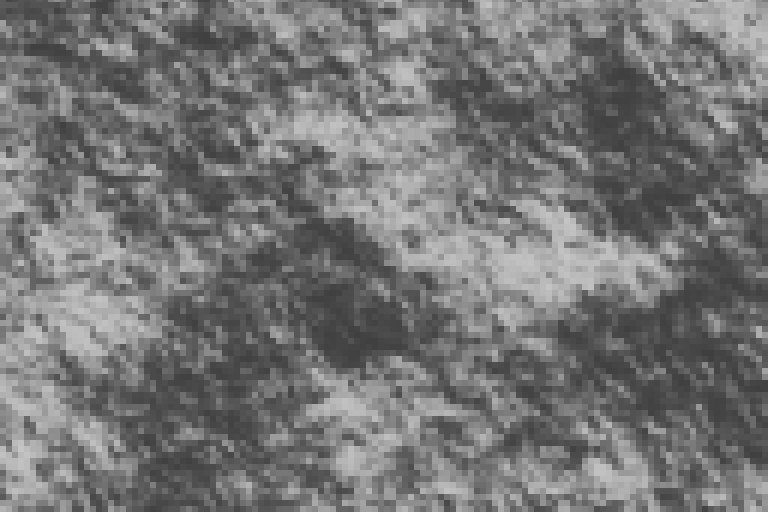
Reproduce this texture procedurally as a WebGL 2 fragment shader.

```glsl
#version 300 es
precision highp float;
// Rough grey rock in coarse square grains. Warped value noise, slightly drawn
// out along a falling diagonal, gives crumbly clumps and pits; its slope towards
// a light adds relief. A logistic curve then turns the result into grey tones.

uniform vec2 u_resolution;
out vec4 fragColor;

const float COLUMNS = 128.0;            // square grains across the canvas
const float STREAK_ANGLE = -0.62;       // direction of the diagonal, radians
const float STREAK_STRETCH = 1.25;      // length of features over their width
const float BASE_FREQUENCY = 3.6;       // coarsest lumps per canvas height
const int OCTAVES = 5;
const float GAIN = 0.93;
const float WARP_FREQUENCY = 15.0;
const float WARP_AMOUNT = 0.011;
const vec2 LIGHT_STEP = vec2(0.008, 0.018);
const float HEIGHT_WEIGHT = 0.86;
const float RELIEF_WEIGHT = 0.42;
const float GRAIN_WEIGHT = 0.45;
const float DARKEST = 0.245;
const float LIGHTEST = 0.78;
const float CONTRAST = 1.27;
const float MIDPOINT = 0.32;
const float NOISE_DEVIATION = 0.429;    // standard deviation of signedNoise

float hash(vec2 p) {
    return fract(sin(dot(p, vec2(127.1, 311.7))) * 43758.5453);
}

mat2 rotation(float angle) {
    float c = cos(angle), s = sin(angle);
    return mat2(c, s, -s, c);
}

// Value noise from -1 to 1
float signedNoise(vec2 p) {
    vec2 cell = floor(p);
    vec2 f = fract(p);
    f = f * f * (3.0 - 2.0 * f);
    float low = mix(hash(cell), hash(cell + vec2(1.0, 0.0)), f.x);
    float high = mix(hash(cell + vec2(0.0, 1.0)), hash(cell + 1.0), f.x);
    return 2.0 * mix(low, high, f.y) - 1.0;
}

// Rock height, scaled to unit deviation
float rockHeight(vec2 p) {
    vec2 warp = vec2(signedNoise(p * WARP_FREQUENCY + 17.3),
                     signedNoise(p * WARP_FREQUENCY + 61.8));
    vec2 q = rotation(-STREAK_ANGLE) * (p + WARP_AMOUNT * warp);
    q.x /= STREAK_STRETCH;
    q = q * BASE_FREQUENCY + 9.4;

    mat2 turn = 2.03 * rotation(0.9);
    float sum = 0.0, power = 0.0, amplitude = 1.0;
    for (int i = 0; i < OCTAVES; i++) {
        sum += amplitude * signedNoise(q);
        power += amplitude * amplitude;
        amplitude *= GAIN;
        q = turn * q + 5.7;
    }
    return sum / (NOISE_DEVIATION * sqrt(power));
}

// Grey tone of the square grain with this index
float grainTone(vec2 index) {
    float aspect = u_resolution.x / u_resolution.y;
    vec2 p = (index + 0.5) / COLUMNS * aspect;
    float height = rockHeight(p);
    float relief = height - rockHeight(p + LIGHT_STEP);
    float grain = 2.0 * hash(index + 3.1) - 1.0;
    float level = HEIGHT_WEIGHT * height + RELIEF_WEIGHT * relief
                + GRAIN_WEIGHT * grain;
    return mix(DARKEST, LIGHTEST, 1.0 / (1.0 + exp(-CONTRAST * (level - MIDPOINT))));
}

void main() {
    // Four samples per pixel smooth the grain borders
    float tone = 0.0;
    for (int i = 0; i < 4; i++) {
        vec2 offset = vec2(i % 2, i / 2) * 0.5 - 0.25;
        vec2 index = floor((gl_FragCoord.xy + offset) * COLUMNS / u_resolution.x);
        tone += 0.25 * grainTone(index);
    }
    fragColor = vec4(vec3(tone), 1.0);
}
```
